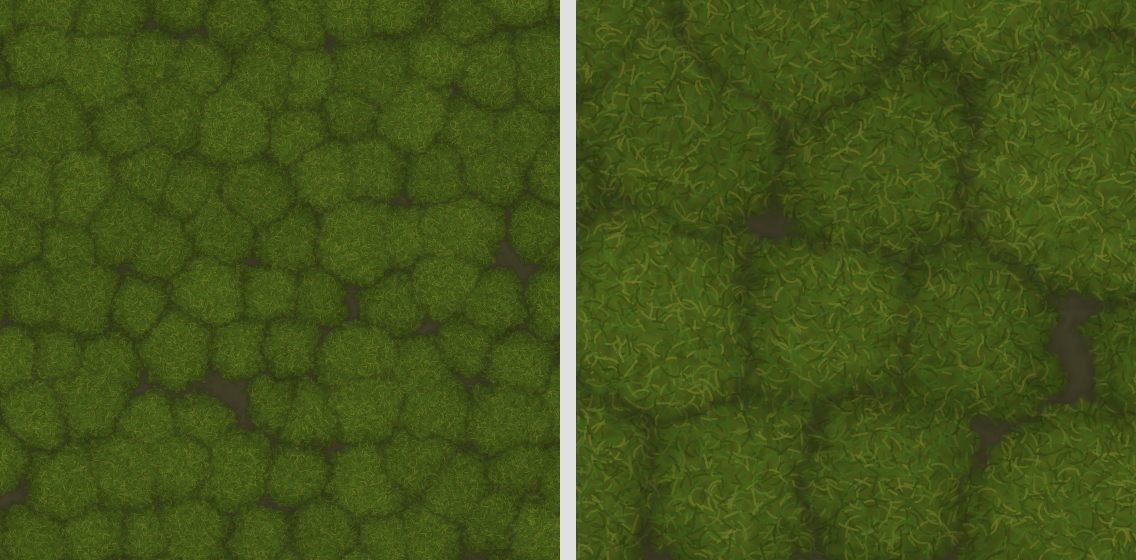
Left, the full canvas; right, a detail of the centre.
Write a Shadertoy shader that draws this texture.

```glsl
// Mossy ground: rounded cushions of moss pressed together over bare soil.
// Staggered, jittered discs give cushion heights; the two highest give the creases.
// Layers of short curved blades, scattered on a grid, give the fibrous surface.

const float CUSHIONS = 9.6;       // cushions across the canvas
const float BLADE_CELLS = 112.0;  // blade grid cells across the canvas
const int BLADE_LAYERS = 5;
const float TAU = 6.2832;

const vec3 SOIL = vec3(0.25, 0.24, 0.15);
const vec3 MOSS = vec3(0.265, 0.32, 0.083);
const vec3 BLADE_DARK = vec3(0.19, 0.25, 0.06);
const vec3 BLADE_GREEN = vec3(0.23, 0.37, 0.10);
const vec3 BLADE_YELLOW = vec3(0.42, 0.45, 0.14);

vec3 hash3(vec2 p) {
    vec3 q = fract(p.xyx * vec3(0.1031, 0.1030, 0.0973));
    q += dot(q, q.yxz + 33.33);
    return fract((q.xxy + q.yzz) * q.zyx);
}

float noise(vec2 p) {
    vec2 i = floor(p), f = fract(p);
    f = f * f * (3.0 - 2.0 * f);
    float low = mix(hash3(i).x, hash3(i + vec2(1, 0)).x, f.x);
    float high = mix(hash3(i + vec2(0, 1)).x, hash3(i + vec2(1, 1)).x, f.x);
    return mix(low, high, f.y);
}

struct Cushion {
    float height;  // distance inside the rim, negative over soil
    float gap;     // lead over the neighbouring cushion
    float crease;  // strength of the seam with that neighbour
    float tone;    // random brightness
};

Cushion findCushion(vec2 p) {
    vec2 base = floor(p), bestId = base, nextId = base;
    float best = -9.0, next = -9.0;
    for (int y = -2; y <= 2; y++)
    for (int x = -2; x <= 2; x++) {
        vec2 id = base + vec2(x, y);
        vec3 h = hash3(id + 71.0);
        vec2 centre = id + 0.5 + 0.55 * (h.xy - 0.5);
        centre.x += 0.5 * mod(id.y, 2.0);
        float height = mix(0.56, 0.84, h.z) - length(p - centre);
        if (height > best) {
            next = best;
            nextId = bestId;
            best = height;
            bestId = id;
        } else if (height > next) {
            next = height;
            nextId = id;
        }
    }
    float crease = mix(0.25, 1.0, hash3(bestId + nextId + 300.0).x);
    return Cushion(best, best - next, crease, hash3(bestId + 19.0).y);
}

// Coverage of a bent stroke centred on the origin.
float blade(vec2 p, float angle, float halfLength, float bend, float halfWidth, float blur) {
    float c = cos(angle), s = sin(angle);
    p = vec2(c * p.x + s * p.y, c * p.y - s * p.x);
    p.y += bend * (p.x * p.x - 0.1);
    float d = length(vec2(max(abs(p.x) - halfLength, 0.0), p.y));
    return 1.0 - smoothstep(halfWidth - 0.5 * blur, halfWidth + 0.5 * blur, d);
}

vec3 bladeColour(float pick) {
    vec3 colour = mix(BLADE_DARK, BLADE_GREEN, smoothstep(0.10, 0.55, pick));
    return mix(colour, BLADE_YELLOW, smoothstep(0.55, 1.0, pick));
}

vec3 addBlades(vec3 colour, vec2 uv, float pixel) {
    for (int layer = 0; layer < BLADE_LAYERS; layer++) {
        vec2 p = uv * BLADE_CELLS + 0.37 * float(layer);
        vec2 base = floor(p);
        for (int y = -1; y <= 1; y++)
        for (int x = -1; x <= 1; x++) {
            vec2 id = base + vec2(x, y);
            vec3 place = hash3(id + 137.0 * float(layer + 1));
            vec3 form = hash3(id + 53.0 * float(layer + 1) + 900.0);
            float cover = blade(p - id - place.xy, place.z * TAU, mix(0.25, 0.65, form.x),
                                1.8 * (form.y - 0.5), 0.08, pixel * BLADE_CELLS);
            colour = mix(colour, bladeColour(form.z), 0.65 * cover);
        }
    }
    return colour;
}

void mainImage(out vec4 fragColor, in vec2 fragCoord) {
    vec2 uv = fragCoord / iResolution.y;
    float pixel = 1.0 / iResolution.y;

    // Wobbly outlines, frayed at the scale of the blades
    vec2 wobble = vec2(noise(uv * 32.0), noise(uv * 32.0 + 40.0)) - 0.5;
    vec2 fray = vec2(noise(uv * 170.0), noise(uv * 170.0 + 90.0)) - 0.5;
    Cushion cushion = findCushion(uv * CUSHIONS + 0.18 * wobble + 0.10 * fray);

    // Gently domed light, darker rims and thin seams
    float rim = smoothstep(-0.02, 0.34, cushion.height);
    float seam = cushion.crease * (1.0 - smoothstep(0.0, 0.13, cushion.gap));
    float slope = cushion.crease * (1.0 - smoothstep(0.0, 0.55, cushion.gap));
    float light = mix(0.87, 1.04, rim) - 0.11 * seam - 0.07 * slope;
    light *= mix(0.965, 1.045, cushion.tone) * mix(0.98, 1.02, noise(uv * 22.0 + 7.0));

    // Fibrous moss, thinning to smooth soil in the gaps and seams
    vec3 moss = MOSS * mix(0.90, 1.10, noise(uv * 230.0));
    moss = addBlades(moss, uv, pixel) * light;
    vec3 soil = SOIL * mix(0.95, 1.04, noise(uv * 90.0));
    soil *= mix(1.0, 0.86, smoothstep(-0.09, 0.0, cushion.height));
    float cover = smoothstep(-0.04, 0.04, cushion.height) * (1.0 - 0.3 * seam);
    fragColor = vec4(mix(soil, moss, cover), 1.0);
}
```
